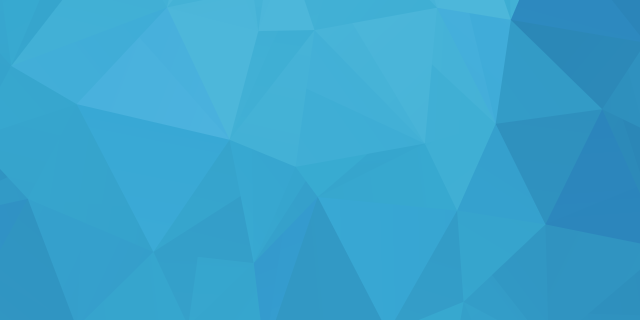
Give the GLSL for this background, as a Shadertoy shader.

```glsl
// Low-poly background of flat blue facets, light at the top and deep at the right.
// A staggered grid of jittered vertices is cut into triangles; each facet takes
// its tone from a broad light field plus a random offset, and some are split.

const float ROWS = 3.3;      // grid rows per canvas height
const float JITTER = 0.42;   // vertex displacement in cells
const float SPLIT_SHARE = 0.55;

const vec3 DEEP  = vec3(0.18, 0.56, 0.74);
const vec3 SHADE = vec3(0.20, 0.61, 0.78);
const vec3 CYAN  = vec3(0.22, 0.67, 0.82);
const vec3 PALE  = vec3(0.29, 0.71, 0.85);

float hash(vec2 p) {
    return fract(sin(dot(p, vec2(127.1, 311.7))) * 43758.5453);
}

// Jittered vertex of the staggered grid, in units of canvas height
vec2 gridVertex(vec2 id) {
    vec2 offset = vec2(hash(id), hash(id + 41.7)) * 2.0 - 1.0;
    float stagger = 0.5 * mod(id.y, 2.0);
    return (id + vec2(stagger, 0.0) + JITTER * offset) / ROWS;
}

// Signed distance to the line a-b, positive on its left
float leftOf(vec2 p, vec2 a, vec2 b) {
    vec2 along = normalize(b - a);
    return dot(p - a, vec2(-along.y, along.x));
}

// Antialiased coverage from a signed distance
float coverage(float dist, float pixel) {
    return clamp(0.5 + dist / pixel, 0.0, 1.0);
}

// Broad lighting: 0 is deep, 3 is pale; uv spans the canvas
float lightField(vec2 uv) {
    float tone = 1.25 + 1.7 * smoothstep(0.05, 0.9, uv.y);
    tone -= 1.1 * (1.0 - smoothstep(0.0, 0.2, uv.x));
    tone -= (1.0 + 2.6 * uv.y) * smoothstep(0.77, 0.9, uv.x);
    return tone;
}

vec3 palette(float tone) {
    vec3 color = mix(DEEP, SHADE, clamp(tone, -0.6, 1.0));
    color = mix(color, CYAN, clamp(tone - 1.0, 0.0, 1.0));
    return mix(color, PALE, clamp(tone - 2.0, 0.0, 1.15));
}

// Facet colour in rgb, premultiplied by its coverage in alpha
vec4 facet(vec2 p, vec2 a, vec2 b, vec2 c, vec2 seed, float aspect, float pixel) {
    float inside = min(leftOf(p, a, b), min(leftOf(p, b, c), leftOf(p, c, a)));
    float cover = coverage(inside, pixel);
    if (cover <= 0.0) return vec4(0.0);

    vec2 center = (a + b + c) / 3.0;
    float tone = lightField(clamp(center / vec2(aspect, 1.0), 0.0, 1.0));
    tone += 1.0 * (hash(seed + 7.3) - 0.5);

    // Optional crease from one corner to the opposite edge
    vec2 foot = mix(b, c, 0.3 + 0.4 * hash(seed + 19.1));
    float crease = coverage(leftOf(p, a, foot), pixel) - 0.5;
    float strength = 0.9 * (hash(seed + 3.9) - 0.5);
    tone += crease * strength * step(hash(seed + 29.5), SPLIT_SHARE);

    // Faint gradient across the facet
    float slant = 6.2832 * hash(seed + 53.2);
    tone += 0.4 * dot(p - center, vec2(cos(slant), sin(slant)));

    // A few facets lean towards pure blue
    float blueness = smoothstep(0.6, 1.0, hash(seed + 11.6));
    vec3 color = palette(tone) + blueness * vec3(0.0, -0.015, 0.02);
    return vec4(color, 1.0) * cover;
}

void mainImage(out vec4 fragColor, in vec2 fragCoord) {
    float pixel = 1.0 / iResolution.y;
    float aspect = iResolution.x * pixel;
    vec2 p = fragCoord * pixel;
    vec2 cell = floor(p * ROWS);
    vec4 sum = vec4(0.0);

    // Gather the facets of all quads that can reach this point
    for (int j = -1; j <= 1; j++) {
        for (int i = -1; i <= 1; i++) {
            vec2 id = cell + vec2(i, j);
            vec2 a = gridVertex(id);
            vec2 b = gridVertex(id + vec2(1.0, 0.0));
            vec2 c = gridVertex(id + vec2(1.0, 1.0));
            vec2 d = gridVertex(id + vec2(0.0, 1.0));
            vec2 otherSeed = id + 0.37;

            // Cut each quad along its shorter diagonal
            if (distance(a, c) < distance(b, d)) {
                sum += facet(p, a, b, c, id, aspect, pixel);
                sum += facet(p, a, c, d, otherSeed, aspect, pixel);
            } else {
                sum += facet(p, b, d, a, id, aspect, pixel);
                sum += facet(p, b, c, d, otherSeed, aspect, pixel);
            }
        }
    }
    vec3 color = sum.a > 0.0 ? sum.rgb / sum.a : CYAN;
    fragColor = vec4(color, 1.0);
}
```
